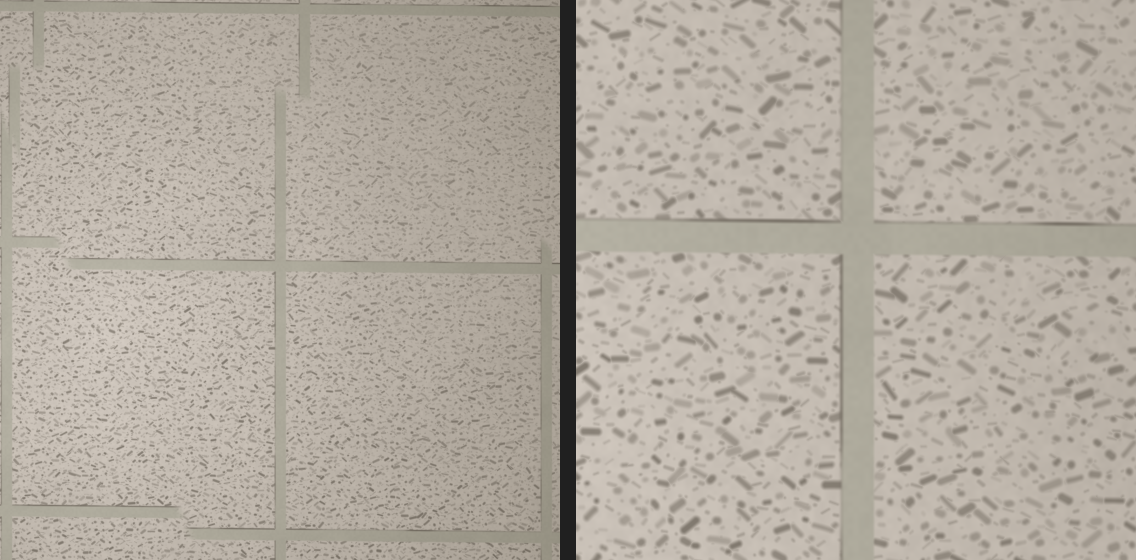
Left, the full canvas; right, a detail of the centre.
Reproduce this texture procedurally as a Shadertoy shader.

```glsl
const vec3 TILE_COLOR = vec3(0.825, 0.793, 0.757);
const vec3 BAR_COLOR = vec3(0.735, 0.722, 0.668);
const vec3 PIT_COLOR = vec3(0.535, 0.505, 0.465);
const vec3 SHADOW_COLOR = vec3(0.47, 0.44, 0.40);
const vec3 FAR_LIGHT = vec3(0.77, 0.76, 0.735);
const vec2 LIGHT_CENTER = vec2(0.18, 0.40);

const vec2 GRID_CENTER = vec2(0.501, 0.525);
const vec2 GRID_PERIOD = vec2(0.475, 0.469);
const float GRID_BEND = 0.0475;
const float GRID_SLOPE = 0.0105;
const float BAR_HALF = 0.0097;
const float SHADOW_HALF = 0.0010;

const vec2 TOP_SHIFT = vec2(0.043, 0.0);
const vec2 LEFT_SHIFT = vec2(-0.014, 0.038);
const float SEAM_BLEND = 0.012;

const float PIT_CELLS = 82.0;
const float FINE_CELLS = 118.0;

float hash(vec2 p) {
    vec3 q = fract(vec3(p.xyx) * 0.1031);
    q += dot(q, q.yzx + 33.33);
    return fract((q.x + q.y) * q.z);
}

vec2 hash2(vec2 p) {
    return vec2(hash(p), hash(p + 57.3));
}

float noise(vec2 p) {
    vec2 i = floor(p), f = fract(p);
    f = f * f * (3.0 - 2.0 * f);
    return mix(mix(hash(i), hash(i + vec2(1, 0)), f.x),
               mix(hash(i + vec2(0, 1)), hash(i + vec2(1, 1)), f.x), f.y);
}

// Soft band of the given half width around zero
float band(float d, float halfWidth, float soft) {
    return 1.0 - smoothstep(-soft, soft, abs(d) - halfWidth);
}

// Ceiling grid: x is bar cover, y is the thin shadow on its upper and left edges
vec2 ceilingGrid(vec2 p, float pixel) {
    vec2 q = p - GRID_CENTER;
    q.y += GRID_SLOPE * q.x;
    q.y += GRID_BEND * q.y * q.y;
    q -= GRID_PERIOD * round(q / GRID_PERIOD);
    float soft = max(pixel, 0.0012);
    float across = band(q.y, BAR_HALF, soft);
    float down = band(q.x, BAR_HALF, soft);
    float upperEdge = band(q.y - BAR_HALF, SHADOW_HALF, soft) * (1.0 - down);
    float leftEdge = band(q.x + BAR_HALF, SHADOW_HALF, soft) * (1.0 - across);
    float wear = smoothstep(0.2, 0.8, noise(p * 24.0));
    return vec2(max(across, down), max(upperEdge, 0.7 * leftEdge) * mix(0.25, 0.9, wear));
}

// Grid broken along two seams, with the parts beyond them displaced
vec2 brokenGrid(vec2 p, float pixel) {
    float topSeam = 0.88 - 0.34 * p.x * p.x * p.x;
    float leftSeam = 0.36 - 0.45 * p.y;
    float inTop = smoothstep(-SEAM_BLEND, SEAM_BLEND, p.y - topSeam);
    float inLeft = smoothstep(-SEAM_BLEND, SEAM_BLEND, leftSeam - p.x);
    vec2 grid = mix(ceilingGrid(p, pixel), ceilingGrid(p - TOP_SHIFT, pixel), inTop);
    return mix(grid, ceilingGrid(p - LEFT_SHIFT, pixel), inLeft);
}

// Scattered short grooves, one per cell, mostly lying flat
float pits(vec2 p, float cells, float radius, float stretch, float pixel) {
    vec2 q = p * cells, cell = floor(q);
    float soft = max(0.13, pixel * cells);
    float cover = 0.0;
    for (int y = -1; y <= 1; y++)
    for (int x = -1; x <= 1; x++) {
        vec2 id = cell + vec2(x, y);
        vec2 r = hash2(id + 11.0), s = hash2(id + 141.0);
        vec2 d = q - id - 0.1 - 0.8 * r;
        float angle = (s.x - 0.5) * 1.7;
        vec2 axis = vec2(cos(angle), sin(angle));
        float reach = stretch * s.y * s.y;
        d -= axis * clamp(dot(d, axis), -reach, reach);
        float size = radius * mix(0.65, 1.2, hash(id + 283.0));
        float depth = mix(0.35, 1.0, hash(id + 419.0));
        cover = max(cover, depth * (1.0 - smoothstep(-soft, soft, length(d) - size)));
    }
    return cover;
}

void mainImage(out vec4 fragColor, in vec2 fragCoord) {
    vec2 uv = fragCoord / iResolution.xy;
    float pixel = 1.0 / iResolution.y;

    // Pitted tile with gentle mottling
    vec2 wobble = 0.004 * vec2(noise(uv * 40.0), noise(uv * 40.0 + 70.0));
    float coarse = pits(uv + wobble, PIT_CELLS, 0.16, 0.42, pixel);
    float fine = pits(uv + wobble + 3.7, FINE_CELLS, 0.12, 0.35, pixel);
    float fade = 1.0 - 0.35 * smoothstep(0.7, 1.5, uv.x + uv.y);
    float mottle = noise(uv * 9.0) + noise(uv * 150.0) - 1.0;
    vec3 color = TILE_COLOR * (1.0 + 0.025 * mottle);
    color = mix(color, PIT_COLOR, fade * max(coarse, 0.5 * fine));

    // Smooth metal bars and their edge shadows
    vec2 grid = brokenGrid(uv, pixel);
    color = mix(color, BAR_COLOR * (0.985 + 0.03 * noise(uv * 30.0)), grid.x);
    color = mix(color, SHADOW_COLOR, grid.y);

    // Light falling off from the left, with fine grain
    float falloff = distance(uv, LIGHT_CENTER);
    color *= mix(vec3(1.0), FAR_LIGHT, falloff);
    color *= 1.0 + 0.025 * (noise(uv * 300.0) - 0.5);
    fragColor = vec4(color, 1.0);
}
```
